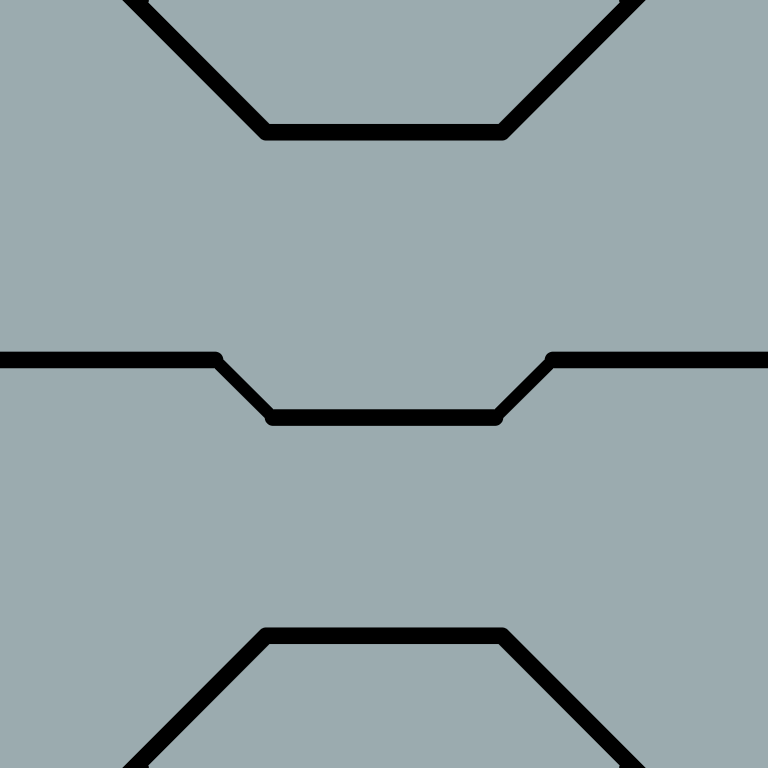
Write a WebGL 2 fragment shader that draws this pattern.

```glsl
#version 300 es
precision highp float;
// Seamless tile of black channel lines on flat grey: a stretched hexagon
// outline cut by the tile's top and bottom edges, and a stepped line between.
// Each tile is folded about its axes, then drawn as distances to segments.

#define TILES 1.0          // repeats across and down
#define LINE_HALF 0.0108   // half width of the main strokes
#define SLOPE_HALF 0.0081  // half width of the step's short slopes
#define HEX_FLAT 0.1536    // half length of the hexagon's flat side
#define HEX_HEIGHT 0.1722  // flat side's distance from the tile edge
#define HEX_TIP 0.3255     // half distance between the hexagon's tips
#define STEP_FLAT 0.1445   // half length of the lowered run
#define STEP_OUTER 0.2200  // where the line returns to its upper level
#define STEP_HIGH 0.5313   // height of the upper level
#define STEP_LOW 0.4563    // height of the lowered run

uniform vec2 u_resolution;
out vec4 fragColor;

const vec3 GREY = vec3(0.608, 0.671, 0.686);
const vec3 BLACK = vec3(0.0);

// Distance from p to the segment a-b
float segment(vec2 p, vec2 a, vec2 b) {
    vec2 ap = p - a;
    vec2 ab = b - a;
    return length(ap - ab * clamp(dot(ap, ab) / dot(ab, ab), 0.0, 1.0));
}

// Half hexagon; p.x is measured from the axis, p.y from the nearest tile edge
float hexagonLine(vec2 p) {
    vec2 corner = vec2(HEX_FLAT, HEX_HEIGHT);
    vec2 tip = vec2(HEX_TIP, 0.0);
    vec2 overrun = 0.2 * (tip - corner);
    float d = segment(p, vec2(0.0, HEX_HEIGHT), corner);
    d = min(d, segment(p, corner, tip + overrun));
    // Slight fill on the inside of the tip
    d = min(d, segment(p, tip, tip - vec2(0.0085, 0.0)));
    return d - LINE_HALF;
}

// Stepped line with slopes thinner than its level runs
float steppedLine(vec2 p) {
    vec2 low = vec2(STEP_FLAT, STEP_LOW);
    vec2 high = vec2(STEP_OUTER, STEP_HIGH);
    float runs = min(segment(p, vec2(0.0, STEP_LOW), low),
                     segment(p, high, vec2(0.6, STEP_HIGH)));
    float slope = segment(p, low, high);
    return min(runs - LINE_HALF, slope - SLOPE_HALF);
}

void main() {
    float size = min(u_resolution.x, u_resolution.y);
    vec2 tile = fract(gl_FragCoord.xy / size * TILES);

    // Mirror about the vertical axis; the hexagon also mirrors vertically
    float fromAxis = abs(tile.x - 0.5);
    float fromEdge = 0.5 - abs(tile.y - 0.5);

    float d = min(hexagonLine(vec2(fromAxis, fromEdge)),
                  steppedLine(vec2(fromAxis, tile.y)));

    // Blend the stroke edge over one pixel
    float ink = clamp(0.5 - d * size / TILES, 0.0, 1.0);
    fragColor = vec4(mix(GREY, BLACK, ink), 1.0);
}
```
